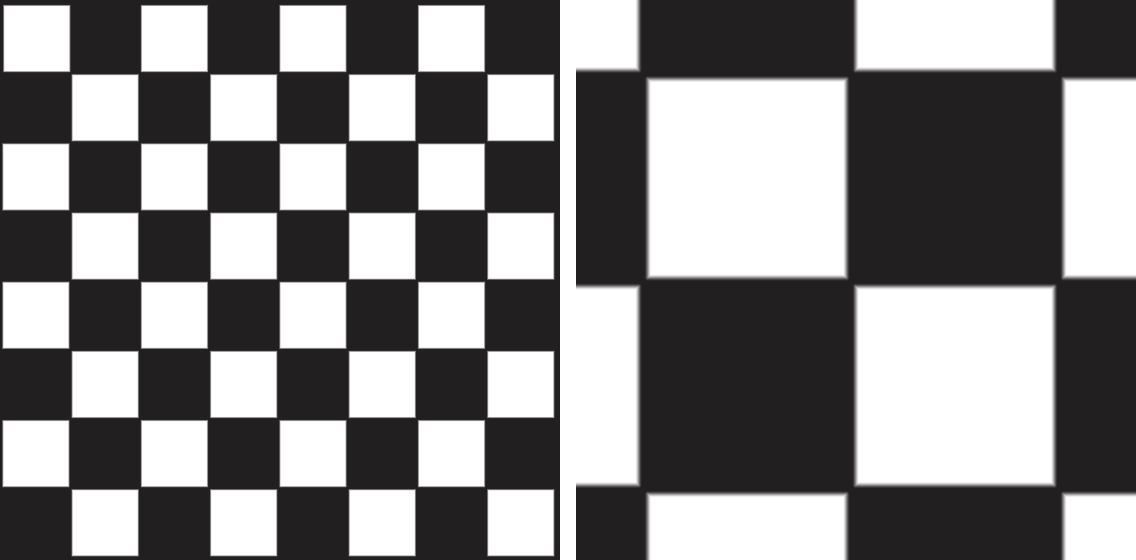
Left, the full canvas; right, a detail of the centre.
A WebGL 1 fragment shader for this pattern:

```glsl
precision highp float;

uniform vec2 u_resolution;

const vec3 INK = vec3(0.135, 0.122, 0.126);
const vec3 PAPER = vec3(1.0);
const float TILES = 8.0;                      // tiles across and down
const vec2 PITCH = vec2(0.1237, 0.12353);     // spacing of tile centres
const vec2 FIRST_CENTRE = vec2(0.0641, 0.0664); // lower left tile
const vec2 HALF_TILE = vec2(0.0591);          // leaves a thin dark gap
const float SOFTNESS = 0.0022;                // half width of the edge blend
const vec2 CORNER_SHIFT = vec2(0.0016, 0.0);  // top left tile sits askew

// Signed distance to an axis-aligned box
float boxDistance(vec2 p, vec2 halfSize) {
  vec2 d = abs(p) - halfSize;
  return length(max(d, 0.0)) + min(max(d.x, d.y), 0.0);
}

void main() {
  vec2 uv = gl_FragCoord.xy / u_resolution;

  // Nearest tile, kept on the board so the margins stay dark
  vec2 cell = floor((uv - FIRST_CENTRE) / PITCH + 0.5);
  cell = clamp(cell, 0.0, TILES - 1.0);
  vec2 local = uv - FIRST_CENTRE - cell * PITCH;

  // Offset of the single misaligned corner tile
  float isCorner = step(cell.x, 0.5) * step(TILES - 1.5, cell.y);
  local -= CORNER_SHIFT * isCorner;

  // Light tiles alternate with the dark ground
  float isLight = mod(cell.x + cell.y, 2.0);
  float blend = max(SOFTNESS, 0.7 / min(u_resolution.x, u_resolution.y));
  float tile = 1.0 - smoothstep(-blend, blend, boxDistance(local, HALF_TILE));

  gl_FragColor = vec4(mix(INK, PAPER, tile * isLight), 1.0);
}
```
